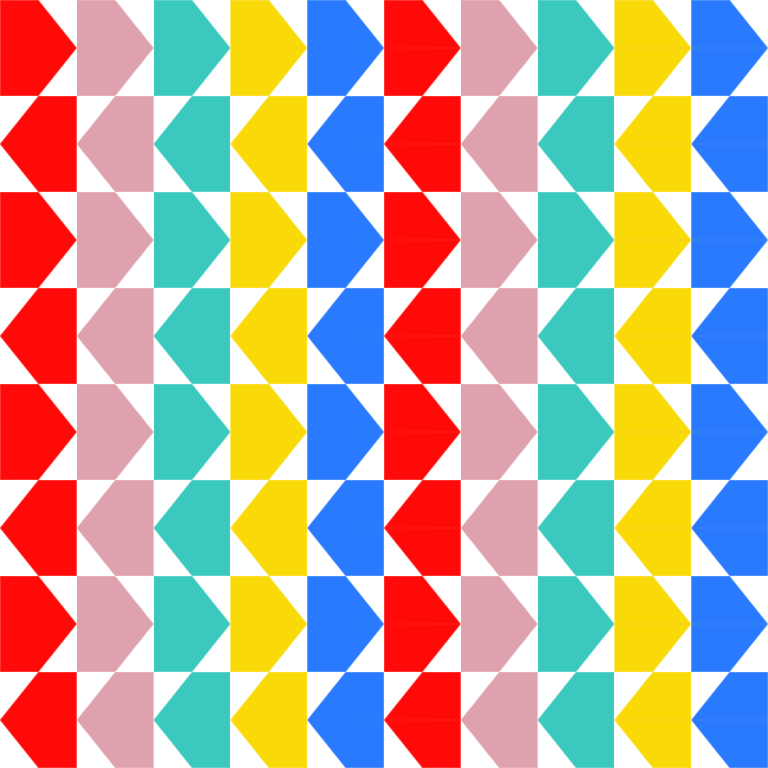
Reproduce this pattern procedurally as a WebGL 1 fragment shader.

```glsl
precision highp float;

uniform vec2 u_resolution;

// Five column colours, repeating from left to right
vec3 columnColor(float column) {
  float k = mod(column, 5.0);
  if (k < 0.5) return vec3(1.0, 0.04, 0.03);
  if (k < 1.5) return vec3(0.87, 0.63, 0.68);
  if (k < 2.5) return vec3(0.23, 0.79, 0.75);
  if (k < 3.5) return vec3(0.98, 0.85, 0.03);
  return vec3(0.16, 0.48, 1.0);
}

// Signed distance to a right-pointing tag: flat back at x = 0, tip at x = 0.1
float tagDistance(vec2 p) {
  p.y = abs(p.y);
  float slant = dot(p - vec2(0.1, 0.0), normalize(vec2(0.0625, 0.05)));
  return max(slant, max(-p.x, p.y - 0.0625));
}

void main() {
  vec2 uv = gl_FragCoord.xy / u_resolution;
  vec2 cellSize = vec2(0.1, 0.125);
  vec2 cell = floor(uv / cellSize);
  vec2 p = uv - cell * cellSize - vec2(0.0, 0.0625);

  // Alternate rows point left
  if (mod(cell.y, 2.0) < 0.5) p.x = 0.1 - p.x;

  float soft = max(0.75 / min(u_resolution.x, u_resolution.y), 0.0014);
  float coverage = 1.0 - smoothstep(-soft, soft, tagDistance(p));

  // Faint pale seam along the middle of each tag, clearer to the right
  float seam = 1.0 - smoothstep(0.0, 0.0018, abs(p.y));
  seam *= mix(0.03, 0.1, smoothstep(0.4, 0.6, uv.x));
  vec3 ink = mix(columnColor(cell.x), vec3(0.87, 0.63, 0.68), seam);

  gl_FragColor = vec4(mix(vec3(1.0), ink, coverage), 1.0);
}
```
